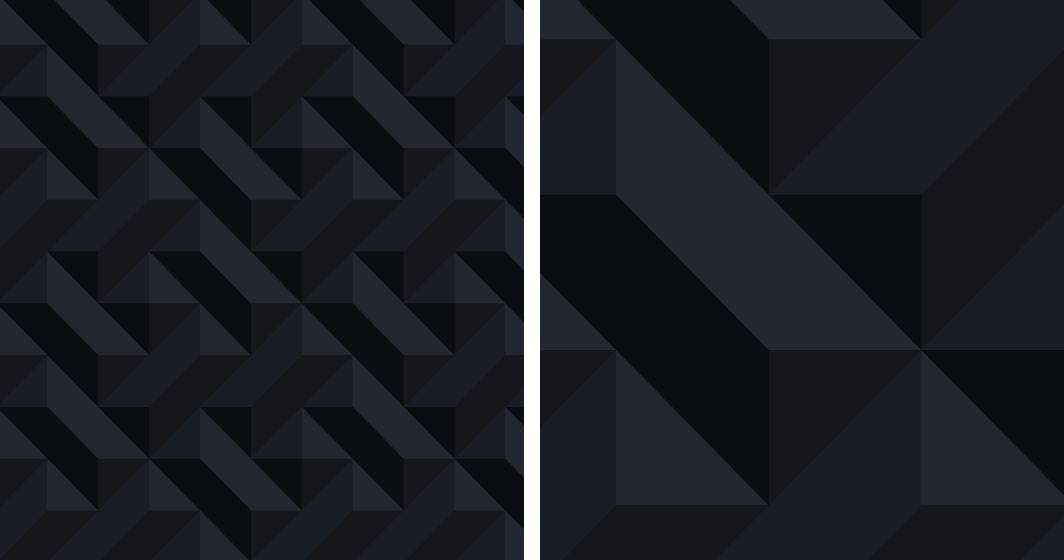
Left, the full canvas; right, a detail of the centre.
This pattern is drawn by a Shadertoy shader. Its source:

```glsl
// Dark woven bands: diagonal strips cross on a grid of split cells.

const vec2 CELL_SIZE = vec2(0.09087, 0.09245);  // in canvas heights
const vec2 GRID_ORIGIN = vec2(-0.0063, -0.0130); // from the top left corner
const float BLOCK_ROWS = 3.0;    // rows before the weave steps sideways
const float BLOCK_COLUMNS = 6.0; // columns in one repeat
const float BLOCK_SHIFT = 3.0;   // sideways step, in columns
const int SAMPLES = 4;           // antialiasing samples per axis

const vec3 SLATE = vec3(0.143, 0.151, 0.186);
const vec3 BLACK = vec3(0.048, 0.050, 0.068);
const vec3 TEAL  = vec3(0.101, 0.114, 0.144);
const vec3 BROWN = vec3(0.090, 0.087, 0.107);

// Colour at a grid position, with y running down.
vec3 weave(vec2 grid) {
    vec2 cell = floor(grid);
    vec2 local = grid - cell;

    // Fold the cell into one repeat of the staggered lattice.
    float shift = BLOCK_SHIFT * floor((cell.y + 0.5) / BLOCK_ROWS);
    int column = int(mod(cell.x - shift + 0.5, BLOCK_COLUMNS));
    int row = int(mod(cell.y + 0.5, BLOCK_ROWS));

    // Choose the diagonal and which of its sides is dark.
    bool middleRow = row == 1;
    bool crossing = column == 3 || column == 5;
    bool rising = middleRow ? column != 1 : crossing;
    bool flipped = middleRow ? crossing : column == 1;

    // Split the cell into its upper and lower triangles.
    bool upper = rising ? local.x + local.y < 1.0 : local.x > local.y;
    bool dark = upper != flipped;
    vec3 risingColor = dark ? BROWN : TEAL;
    vec3 fallingColor = dark ? BLACK : SLATE;
    return rising ? risingColor : fallingColor;
}

void mainImage(out vec4 fragColor, in vec2 fragCoord) {
    vec3 color = vec3(0.0);

    // Average a square of samples inside the pixel to smooth every edge.
    for (int j = 0; j < SAMPLES; j++) {
        for (int i = 0; i < SAMPLES; i++) {
            vec2 offset = (vec2(i, j) + 0.5) / float(SAMPLES) - 0.5;
            vec2 position = (fragCoord + offset) / iResolution.y;
            position.y = 1.0 - position.y;
            color += weave((position - GRID_ORIGIN) / CELL_SIZE);
        }
    }

    fragColor = vec4(color / float(SAMPLES * SAMPLES), 1.0);
}
```
